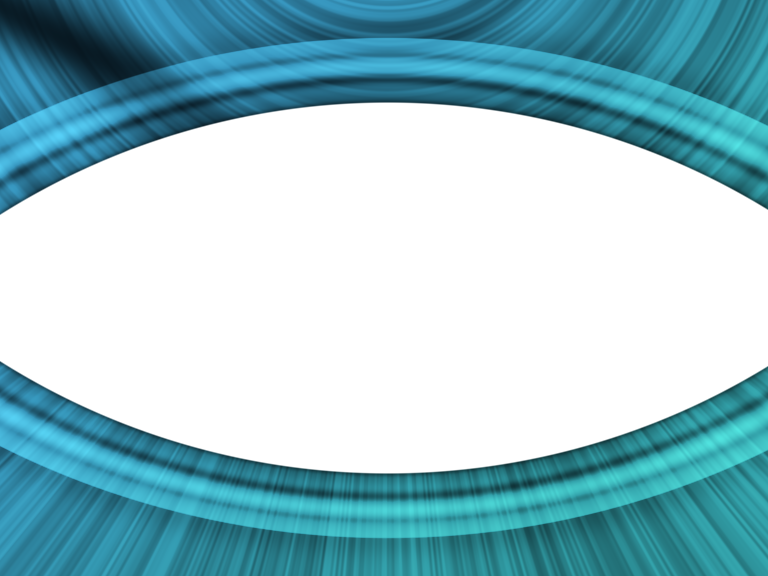
This background is drawn by a WebGL 1 fragment shader. Its source:

```glsl
precision highp float;
// Brushed teal metal framing a white lens-shaped opening with a glossy rim.
// Mirrored circle arcs cut the opening and rim; one-dimensional noise, run over
// bowl arcs above and radial rays below, gives the brushed streaks.

uniform vec2 u_resolution;

// Geometry, in canvas heights from the centre
const float CENTER_SHIFT = 0.007;
const float INNER_APEX = 0.322;
const float INNER_RADIUS = 1.262;
const float OUTER_APEX = 0.434;
const float OUTER_RADIUS = 1.50;
const vec2 BOWL_CENTER = vec2(0.0, 0.76);
const vec2 RAY_CENTER = vec2(0.0, 0.35);
const vec2 SHADOW_START = vec2(-0.674, 0.49);
const vec2 SHADOW_DIR = vec2(0.885, -0.466);

// Finish
const float STREAK_FREQ = 190.0;
const float STREAK_GAIN = 0.30;
const float SHADOW_WIDTH = 0.062;
const float PLATE_LEVEL = 0.43;
const float RIM_LEVEL = 0.46;

const vec3 DARK = vec3(0.02, 0.07, 0.09);
const vec3 TEAL = vec3(0.21, 0.61, 0.69);
const vec3 BRIGHT = vec3(0.36, 0.90, 0.94);
const vec3 BLUE_TINT = vec3(1.02, 0.96, 1.08);
const vec3 GREEN_TINT = vec3(0.93, 1.03, 0.96);

float hash(float n) {
  return fract(sin(n * 12.9898) * 43758.5453);
}

float noise(float x) {
  float i = floor(x);
  float f = fract(x);
  return mix(hash(i), hash(i + 1.0), f * f * (3.0 - 2.0 * f));
}

float bump(float x, float center, float width) {
  float d = (x - center) / width;
  return exp(-d * d);
}

// Signed distance to a mirrored pair of arcs, negative inside the lens
float lens(vec2 p, float apex, float radius) {
  return length(vec2(p.x, abs(p.y) + radius - apex)) - radius;
}

// Layered scratches across one coordinate, centred on zero
float streaks(float across) {
  float sum = 0.0;
  float freq = STREAK_FREQ;
  float gain = 0.5;
  for (int i = 0; i < 3; i++) {
    sum += gain * (noise(across * freq + 71.0 * float(i)) - 0.5);
    freq *= 0.41;
    gain *= 0.7;
  }
  return sum;
}

// Light and dark bands from the inner (0) to the outer (1) rim edge
float rimProfile(float t) {
  return 0.32 * bump(t, 0.57, 0.12) + 0.24 * bump(t, 0.98, 0.22)
       - 0.25 * bump(t, 0.36, 0.08) - 0.13 * bump(t, 0.73, 0.06)
       - 0.15 * bump(t, 0.0, 0.18);
}

vec3 metal(float level) {
  vec3 low = mix(DARK, TEAL, clamp(level * 2.0, 0.0, 1.0));
  return mix(low, BRIGHT, clamp(level * 2.0 - 1.0, 0.0, 1.0));
}

void main() {
  vec2 p = (gl_FragCoord.xy - 0.5 * u_resolution) / u_resolution.y;
  p.x -= CENTER_SHIFT;
  float pixel = 1.0 / u_resolution.y;
  float inner = lens(p, INNER_APEX, INNER_RADIUS);
  float outer = lens(p, OUTER_APEX, OUTER_RADIUS);
  float t = clamp(inner / max(inner - outer, 0.001), 0.0, 1.0);

  // Scratches and broad sheen for the upper and lower halves
  float upper = step(0.0, p.y);
  vec2 ray = p - RAY_CENTER;
  float across = mix(atan(ray.x, -ray.y), length(p - BOWL_CENTER), upper);
  float grain = STREAK_GAIN * streaks(across);
  float sheen = mix(0.04 * sin(across * 9.0 + 1.2),
                    0.06 * sin(across * 31.0 + p.x * 4.0), upper);

  // Diagonal shadow falling from the upper left corner
  vec2 q = p - SHADOW_START;
  float along = dot(q, SHADOW_DIR);
  float off = dot(q, vec2(-SHADOW_DIR.y, SHADOW_DIR.x));
  float shadow = upper * bump(off, 0.0, SHADOW_WIDTH)
               * (1.0 - smoothstep(0.18, 0.58, along));
  float glow = upper * bump(length(p - vec2(-0.32, 0.48)), 0.0, 0.13);

  // Plate and rim brightness
  float plate = PLATE_LEVEL + sheen + grain + 0.06 * glow
              - 0.10 * bump(outer, 0.0, 0.035);
  float ends = smoothstep(0.40, 0.68, abs(p.x));
  float rim = RIM_LEVEL + 0.06 * ends + 0.6 * sheen + 0.8 * grain
            + rimProfile(t) - 0.05 * upper * (1.0 - ends);
  plate *= 1.0 - 0.92 * shadow;
  rim *= 1.0 - 0.62 * shadow;
  float level = mix(rim, plate, smoothstep(-pixel, pixel, outer));

  // Tint, darkened inner lip and white opening
  float green = smoothstep(-0.7, 0.7, p.x - p.y);
  vec3 color = metal(level) * mix(BLUE_TINT, GREEN_TINT, green);
  color *= 1.0 - 0.4 * bump(inner, 0.0, 0.005);
  color = mix(vec3(1.0), color, smoothstep(-pixel, pixel, inner));
  gl_FragColor = vec4(color, 1.0);
}
```
